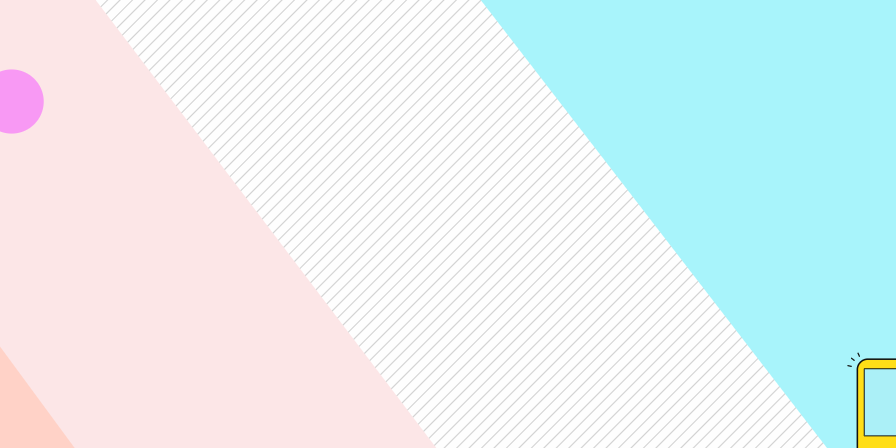
Write a Shadertoy shader that draws this background.

```glsl
// Slanted pastel bands with a hatched centre, a disc and a framed yellow panel in the corner.

// Antialiased coverage of a signed distance, negative inside.
float cover(float d) {
    return clamp(0.5 - d * iResolution.y, 0.0, 1.0);
}

// Signed distance to a slanted edge, negative on its left.
float slantEdge(vec2 p, float bottomX, float topX) {
    float lean = bottomX - topX;
    return (p.x - bottomX + lean * p.y) / length(vec2(1.0, lean));
}

float roundBox(vec2 p, vec2 lo, vec2 hi, float radius) {
    vec2 q = abs(p - 0.5 * (lo + hi)) - 0.5 * (hi - lo) + radius;
    return length(max(q, 0.0)) + min(max(q.x, q.y), 0.0) - radius;
}

float segment(vec2 p, vec2 a, vec2 b) {
    vec2 ab = b - a;
    return length(p - a - ab * clamp(dot(p - a, ab) / dot(ab, ab), 0.0, 1.0));
}

void mainImage(out vec4 fragColor, in vec2 fragCoord) {
    vec2 p = fragCoord / iResolution.y;
    vec3 ink = vec3(0.07, 0.08, 0.07);
    vec3 aqua = vec3(0.66, 0.957, 0.984);

    // Fine diagonal hatching on white
    float spacing = 0.0278;
    float stripe = abs(fract((p.x - p.y - 0.380) / spacing + 0.5) - 0.5) * spacing * 0.7071;
    vec3 color = mix(vec3(0.996), vec3(0.83), cover(stripe - 0.0013));

    // Slanted bands
    color = mix(color, vec3(0.988, 0.902, 0.906), cover(slantEdge(p, 0.974, 0.2135)));
    color = mix(color, vec3(1.0, 0.825, 0.78), cover(slantEdge(p, 0.1667, -0.569)));
    color = mix(color, aqua, cover(-slantEdge(p, 1.846, 1.073)));

    // Disc cut by the left border
    color = mix(color, vec3(0.973, 0.6, 0.957), cover(length(p - vec2(0.026, 0.7734)) - 0.0716));

    // Yellow panel running off the corner, with an outlined window
    float panel = roundBox(p, vec2(1.912, -0.3), vec2(2.5, 0.2), 0.025);
    float window = roundBox(p, vec2(1.928, 0.026), vec2(2.5, 0.178), 0.002);
    color = mix(color, ink, cover(panel));
    color = mix(color, vec3(1.0, 0.87, 0.09), cover(panel + 0.0035));
    color = mix(color, ink, cover(window));
    color = mix(color, vec3(0.67, 0.94, 0.97), cover(window + 0.0022));

    // Short ticks fanning out from the panel corner
    for (int i = 0; i < 3; i++) {
        float angle = 2.0 + 0.46 * float(i);
        vec2 ray = vec2(cos(angle), sin(angle));
        vec2 hub = vec2(1.932, 0.175);
        float tick = segment(p, hub + 0.033 * ray, hub + 0.040 * ray) - 0.0014;
        color = mix(color, ink, cover(tick));
    }

    fragColor = vec4(color, 1.0);
}
```
